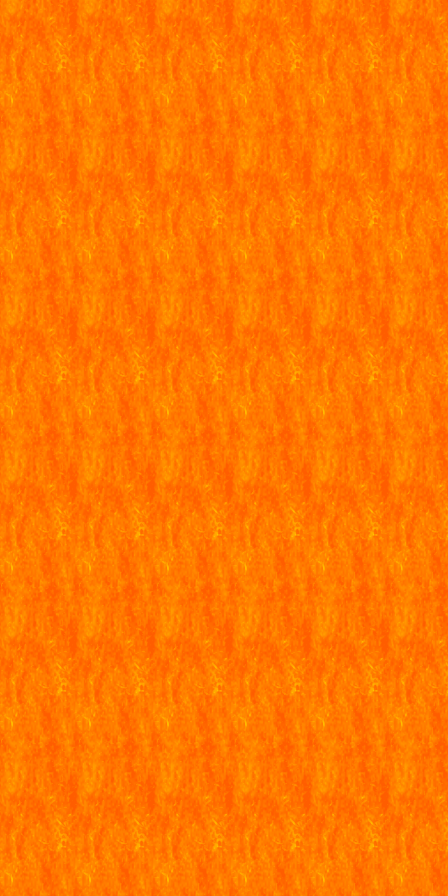
Reproduce this texture procedurally as a Shadertoy shader.

```glsl
const float REPEATS = 5.75;
const vec2 TILE_SHAPE = vec2(1.0, 2.0);        // tile width and height
const float BASE_GREEN = 0.457;                // green level of the plain orange
const vec2 GREEN_RANGE = vec2(0.365, 0.80);
const float STREAK_GAIN = 0.11;
const float FIBRE_GAIN = 0.12;
const float GRAIN_GAIN = 0.12;
const float SPECK_GAIN = 0.07;
const float SLANT = 0.06;
const vec2 GLOW_CENTRE = vec2(0.17, 0.85);
const vec2 SHADE_CENTRE = vec2(0.59, 0.74);
const vec2 SIDE_SHADE_CENTRE = vec2(0.93, 0.70);
const vec2 EMBER_CENTRE = vec2(0.81, 0.35);
const float BAND_HEIGHT = 0.10;
const int STROKES = 34;
const float STROKE_WIDTH = 0.011;
const float STROKE_GAIN = 0.20;

float hash(vec2 p, float seed) {
    vec3 q = fract(vec3(p, seed + 3.7) * vec3(0.1031, 0.1030, 0.0973));
    q += dot(q, q.yzx + 33.33);
    return fract((q.x + q.y) * q.z);
}

// One column of value noise, shifted at random so that rows never line up
float columnNoise(float column, float y, float rows, float seed) {
    y += rows * hash(vec2(column, 91.0), seed);
    float i = floor(y), f = fract(y);
    f = f * f * (3.0 - 2.0 * f);
    return mix(hash(vec2(column, mod(i, rows)), seed),
               hash(vec2(column, mod(i + 1.0, rows)), seed), f);
}

// Upright fibrous noise that wraps at the tile edges
float tileNoise(vec2 p, vec2 cells, float seed) {
    p *= cells;
    float i = floor(p.x), f = fract(p.x);
    f = f * f * (3.0 - 2.0 * f);
    return mix(columnNoise(mod(i, cells.x), p.y, cells.y, seed),
               columnNoise(mod(i + 1.0, cells.x), p.y, cells.y, seed), f);
}

// Shortest offset from a centre, across the tile edges
vec2 wrapOffset(vec2 p, vec2 centre) {
    return (fract(p - centre + 0.5) - 0.5) * TILE_SHAPE;
}

float softSpot(vec2 p, vec2 centre, vec2 radius) {
    vec2 d = wrapOffset(p, centre) / radius;
    return exp(-dot(d, d));
}

// Bent, tapered stroke
float stroke(vec2 d, float angle, float halfLength, float bend, float pixel) {
    float c = cos(angle), s = sin(angle);
    d = mat2(c, -s, s, c) * d;
    d.x += bend * d.y * d.y;
    float dist = length(vec2(d.x, max(abs(d.y) - halfLength, 0.0)));
    float taper = 1.0 - 0.5 * smoothstep(0.0, halfLength, abs(d.y));
    return taper * (1.0 - smoothstep(STROKE_WIDTH - 0.5 * pixel, STROKE_WIDTH + 0.5 * pixel, dist));
}

void mainImage(out vec4 fragColor, in vec2 fragCoord) {
    vec2 tile = fragCoord / iResolution.xy * REPEATS;
    float pixel = REPEATS / iResolution.x;

    // Slanted brush streaks, fibres, grain and bright specks
    vec2 drift = tile;
    drift.x += 0.10 * (tileNoise(tile, vec2(5.0, 5.0), 1.0) - 0.5);
    vec2 brush = drift + vec2(SLANT * sin(6.28318 * tile.y), 0.0);
    float green = BASE_GREEN;
    green += STREAK_GAIN * (tileNoise(brush, vec2(9.0, 5.0), 2.0) - 0.5);
    green += FIBRE_GAIN * (tileNoise(brush, vec2(24.0, 15.0), 3.0) - 0.5);
    green += GRAIN_GAIN * (tileNoise(tile, vec2(44.0, 60.0), 4.0) - 0.5);
    green += SPECK_GAIN * smoothstep(0.72, 0.95, tileNoise(tile, vec2(40.0, 64.0), 8.0));

    // Broad light and dark areas
    green += 0.075 * softSpot(drift, GLOW_CENTRE, vec2(0.15, 0.32));
    green -= 0.030 * softSpot(drift, SHADE_CENTRE, vec2(0.19, 0.45));
    green -= 0.022 * softSpot(drift, SIDE_SHADE_CENTRE, vec2(0.11, 0.36));
    float bandOffset = wrapOffset(tile, vec2(0.0, BAND_HEIGHT)).y / 0.25;
    green += 0.010 * exp(-bandOffset * bandOffset);

    // Short scattered flecks, mostly in the lower part of the tile
    float flecks = 0.0;
    for (int i = 0; i < STROKES; i++) {
        float id = float(i);
        vec2 centre = vec2(hash(vec2(id, 1.0), 5.0), 0.72 * hash(vec2(id, 2.0), 5.0));
        float angle = 2.6 * (hash(vec2(id, 3.0), 5.0) - 0.4);
        float size = mix(0.02, 0.07, hash(vec2(id, 4.0), 5.0));
        float bend = 8.0 * (hash(vec2(id, 5.0), 5.0) - 0.5);
        float strength = mix(0.2, 1.0, hash(vec2(id, 6.0), 5.0));
        flecks = max(flecks, strength * stroke(wrapOffset(tile, centre), angle, size, bend, pixel));
    }
    float wear = smoothstep(0.2, 0.65, tileNoise(tile, vec2(28.0, 40.0), 6.0));
    green += STROKE_GAIN * flecks * wear;

    // Bright speckled cluster with a hooked tip
    float speckle = smoothstep(0.4, 0.85, tileNoise(tile, vec2(38.0, 58.0), 7.0));
    green += 0.18 * speckle * softSpot(drift, EMBER_CENTRE, vec2(0.10, 0.24));
    vec2 tip = wrapOffset(tile, EMBER_CENTRE + vec2(0.02, 0.12));
    green += 0.15 * wear * stroke(tip, 0.15, 0.10, -6.0, pixel);

    fragColor = vec4(1.0, clamp(green, GREEN_RANGE.x, GREEN_RANGE.y), 0.0, 1.0);
}
```
